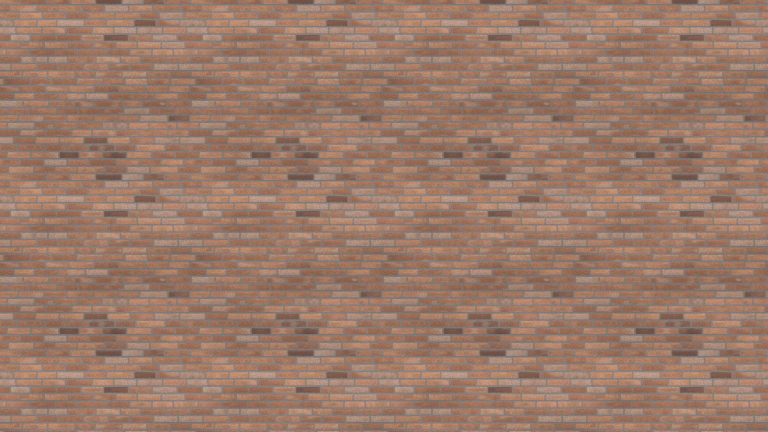
This texture is drawn by a WebGL 1 fragment shader. Its source:

```glsl
precision highp float;
uniform vec2 u_resolution;

// Lengths are fractions of the canvas height
const float ROWS = 58.9;             // courses from bottom to top
const float ROW_SHIFT = 0.25;        // vertical phase, in courses
const float TILE_WIDTH = 0.44444;    // four repeats across a 16:9 canvas
const float TILE_ROWS = 24.0;        // courses before the pattern repeats
const float TILE_BRICKS = 8.0;       // bricks per course in one repeat
const float LENGTH_JITTER = 0.25;    // unevenness of brick lengths
const float JOINT = 0.0038;          // mortar line width
const float CORNER = 0.0009;         // brick corner radius
const float EDGE_WEAR = 0.0008;      // raggedness of brick outlines
const float EDGE_SHARPNESS = 0.9;
const float PALE_SHARE = 0.08;
const float DARK_SHARE = 0.05;
const float WALL_DRIFT = 0.14;       // brightness drift over many bricks
const vec2 DRIFT_CELLS = vec2(4.0, 6.0);
const vec2 UNWRAPPED = vec2(8192.0);

const vec3 MORTAR = vec3(0.495, 0.477, 0.468);
const vec3 CLAY_DEEP = vec3(0.585, 0.41, 0.325);
const vec3 CLAY_LIGHT = vec3(0.725, 0.535, 0.425);
const vec3 CLAY_PALE = vec3(0.68, 0.57, 0.51);
const vec3 CLAY_BURNT = vec3(0.41, 0.31, 0.275);

float hash(vec2 p) {
  vec3 q = fract(vec3(p.xyx) * 0.1031);
  q += dot(q, q.yzx + 33.33);
  return fract((q.x + q.y) * q.z);
}

// Value noise that wraps after a whole number of cells
float noise(vec2 p, vec2 period) {
  vec2 i = mod(floor(p), period);
  vec2 j = mod(i + 1.0, period);
  vec2 f = fract(p);
  f = f * f * (3.0 - 2.0 * f);
  return mix(mix(hash(i), hash(vec2(j.x, i.y)), f.x),
             mix(hash(vec2(i.x, j.y)), hash(j), f.x), f.y);
}

// Left boundary of a brick, in brick slots
float jointAt(float slot, float row) {
  float id = mod(slot, TILE_BRICKS);
  return slot + LENGTH_JITTER * hash(vec2(id + 3.0, row * 5.0 + 17.0));
}

float roundedBox(vec2 p, vec2 halfSize, float radius) {
  vec2 d = abs(p) - halfSize + radius;
  return length(max(d, 0.0)) + min(max(d.x, d.y), 0.0) - radius;
}

vec3 brickColor(vec2 id, vec2 local) {
  vec2 seed = id * vec2(13.0, 29.0) + 100.0;
  float tone = hash(seed + 1.7);
  float kind = hash(seed + 8.3);
  float stain = noise(local * vec2(60.0, 120.0) + seed, UNWRAPPED);
  float grain = noise(local * vec2(420.0, 600.0) + seed, UNWRAPPED);

  vec3 color = mix(CLAY_DEEP, CLAY_LIGHT, clamp(tone + 0.7 * (stain - 0.5), 0.0, 1.0));
  float pale = step(1.0 - PALE_SHARE, kind) * (0.5 + 0.5 * stain);
  float burnt = step(kind, DARK_SHARE) * (0.4 + 0.6 * stain);
  color = mix(color, CLAY_PALE, pale);
  color = mix(color, CLAY_BURNT, burnt);

  // Smoky and chalky patches on some bricks
  float patchKind = hash(seed + 4.1);
  float smoke = step(0.72, patchKind) * smoothstep(0.4, 0.85, stain);
  float chalk = step(patchKind, 0.2) * smoothstep(0.45, 0.85, stain);
  color = mix(color, CLAY_BURNT, 0.35 * smoke);
  color = mix(color, CLAY_PALE, 0.6 * chalk);
  return color * (0.94 + 0.12 * grain);
}

void main() {
  vec2 p = gl_FragCoord.xy / u_resolution.y;
  float pixel = 1.0 / u_resolution.y;

  // Course and its place in the repeat
  float course = p.y * ROWS - ROW_SHIFT;
  float row = mod(floor(course), TILE_ROWS);
  float y = (fract(course) - 0.5) / ROWS;

  // Brick along the course
  float slotWidth = TILE_WIDTH / TILE_BRICKS;
  float shift = 0.5 * mod(row, 2.0) + 0.4 * hash(vec2(row, 41.0));
  float along = p.x / slotWidth + shift;
  float slot = floor(along);
  slot -= step(along, jointAt(slot, row));
  float left = jointAt(slot, row);
  float right = jointAt(slot + 1.0, row);
  vec2 local = vec2((along - 0.5 * (left + right)) * slotWidth, y);
  vec2 halfSize = 0.5 * vec2((right - left) * slotWidth, 1.0 / ROWS) - 0.5 * JOINT;
  vec2 id = vec2(mod(slot, TILE_BRICKS), row);

  // Worn outline
  float wobble = noise(local * 300.0 + id * 19.0 + 50.0, UNWRAPPED) - 0.5;
  float dist = roundedBox(local, halfSize, CORNER) + EDGE_WEAR * wobble;
  float cover = clamp(0.5 - EDGE_SHARPNESS * dist / pixel, 0.0, 1.0);

  // Mortar, shaded just below each brick
  float sand = noise(local * 500.0 + id * 7.0 + 50.0, UNWRAPPED);
  float shade = smoothstep(0.0, -halfSize.y, local.y + 0.5 * halfSize.y);
  vec3 mortar = MORTAR * (0.97 + 0.1 * sand - 0.06 * shade);

  // Brick face with lit upper and dim lower edges
  vec3 face = brickColor(id, local) * (1.0 + 0.04 * local.y / halfSize.y);

  // Slow drift of brightness over the wall
  vec2 wall = vec2(p.x / TILE_WIDTH, course / TILE_ROWS) * DRIFT_CELLS;
  float drift = 1.0 + WALL_DRIFT * (noise(wall, DRIFT_CELLS) - 0.5);
  gl_FragColor = vec4(mix(mortar, face, cover) * drift, 1.0);
}
```
